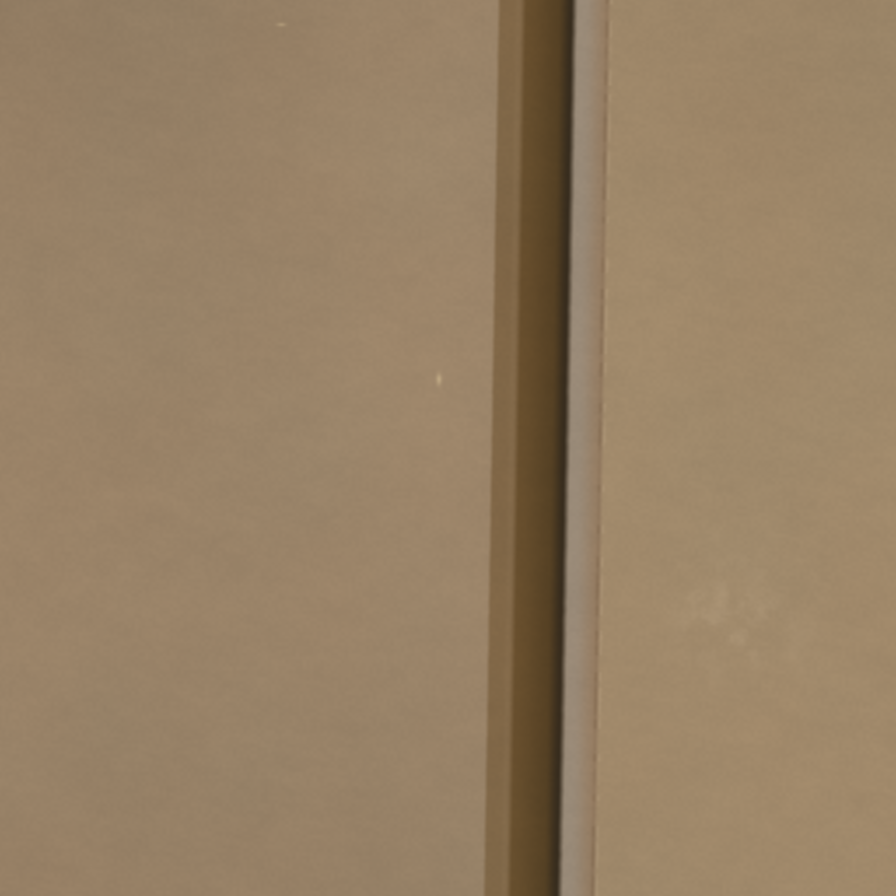
Give the GLSL for this texture, as a Shadertoy shader.

```glsl
// Tunable colours
const vec3 BOARD_LEFT = vec3(0.602, 0.514, 0.408);
const vec3 BOARD_RIGHT = vec3(0.628, 0.537, 0.417);
const vec3 BEVEL = vec3(0.500, 0.402, 0.278);
const vec3 GROOVE_LIT = vec3(0.405, 0.308, 0.178);
const vec3 GROOVE_DEEP = vec3(0.330, 0.250, 0.138);
const vec3 CREASE = vec3(0.215, 0.172, 0.115);
const vec3 LIP_COOL = vec3(0.600, 0.540, 0.468);
const vec3 LIP_WARM = vec3(0.585, 0.490, 0.388);
const vec3 SPECK = vec3(0.770, 0.680, 0.530);

// Seam positions along the top edge, and its sideways drift over the height
const float LEAN = 0.0165;
const float BEVEL_X = 0.5570;
const float GROOVE_X = 0.5845;
const float LIP_X = 0.6415;
const float BOARD_X = 0.6805;
const float EDGE_SOFT = 0.0030;

// Surface variation
const float MOTTLE = 0.030;
const float BLOTCH = 0.028;
const float FIBRE = 0.024;
const float GRAIN = 0.022;

float hash(vec2 p) {
    vec3 q = fract(p.xyx * 0.1031);
    q += dot(q, q.yzx + 33.33);
    return fract((q.x + q.y) * q.z);
}

float noise(vec2 p) {
    vec2 i = floor(p), f = fract(p);
    f = f * f * (3.0 - 2.0 * f);
    return mix(mix(hash(i), hash(i + vec2(1, 0)), f.x),
               mix(hash(i + vec2(0, 1)), hash(i + vec2(1, 1)), f.x), f.y);
}

float fbm(vec2 p) {
    float sum = 0.0, amp = 0.5;
    for (int i = 0; i < 4; i++) {
        sum += amp * noise(p);
        p = p * 2.03 + 17.3;
        amp *= 0.5;
    }
    return sum / 0.9375;
}

float edge(float at, float x, float soft) {
    return smoothstep(at - soft, at + soft, x);
}

float spot(vec2 p, vec2 centre, vec2 radius) {
    vec2 d = (p - centre) / radius;
    return exp(-dot(d, d));
}

float line(float x, float at, float width) {
    float d = (x - at) / width;
    return exp(-d * d);
}

// Flat board with broad, gentle lighting
vec3 boards(vec2 uv, float onRight) {
    vec3 col = mix(BOARD_LEFT, BOARD_RIGHT, onRight);
    col *= 1.0 - 0.055 * spot(uv, vec2(0.05, 1.0), vec2(0.35, 0.22));
    col *= 1.0 - 0.035 * spot(uv, vec2(0.95, 1.0), vec2(0.35, 0.25));
    col *= 1.0 - 0.025 * spot(uv, vec2(0.20, 0.0), vec2(0.50, 0.25));
    col *= 1.0 + 0.025 * spot(uv, vec2(0.47, 0.75), vec2(0.12, 0.45));
    float scuff = smoothstep(0.4, 0.8, fbm(uv * 45.0));
    col += 0.035 * scuff * spot(uv, vec2(0.82, 0.31), vec2(0.08, 0.06));
    return col;
}

void mainImage(out vec4 fragColor, in vec2 fragCoord) {
    vec2 uv = fragCoord / iResolution.xy;
    float x = uv.x + LEAN * (1.0 - uv.y);
    float soft = max(EDGE_SOFT, 0.75 / iResolution.x);
    float wobble = 0.0005 * (noise(vec2(3.0, uv.y * 110.0)) - 0.5);

    float onRight = edge(BOARD_X, x + wobble, soft);
    vec3 col = boards(uv, 0.0);

    // Bevel and shaded groove
    col = mix(col, BEVEL, edge(BEVEL_X, x + wobble, soft));
    col += 0.012 * line(x, GROOVE_X - 0.006, 0.003);
    float depth = smoothstep(GROOVE_X, LIP_X - 0.010, x);
    vec3 groove = mix(GROOVE_LIT, GROOVE_DEEP, depth);
    groove = mix(groove, CREASE, smoothstep(LIP_X - 0.019, LIP_X - 0.003, x));
    col = mix(col, groove, edge(GROOVE_X, x, soft * 1.3));

    // Rounded pale lip
    vec3 lip = mix(LIP_COOL, LIP_WARM, smoothstep(LIP_X + 0.010, BOARD_X - 0.003, x));
    col = mix(col, lip, edge(LIP_X, x + wobble, soft * 1.5));
    col = mix(col, boards(uv, 1.0), onRight);

    // Broken worn line beside the right board
    float wear = smoothstep(0.25, 0.8, noise(vec2(8.0, uv.y * 110.0)));
    col -= 0.045 * (0.4 + 0.6 * wear) * line(x, BOARD_X - 0.003, 0.0024);
    col += 0.028 * wear * line(x, BOARD_X + 0.002, 0.0020);

    // Mottling, blotches, slanted fibres and fine grain
    float mottle = fbm(uv * 7.0) - 0.5;
    float blotch = fbm(uv * vec2(28.0, 38.0) + 9.0) - 0.5;
    float fibre = fbm(vec2(uv.x * 50.0, uv.y * 120.0 + uv.x * 18.0)) - 0.5;
    float grain = noise(uv * 256.0) - 0.5;
    col *= 1.0 + MOTTLE * mottle + BLOTCH * blotch + FIBRE * fibre + GRAIN * grain;
    col += vec3(0.012, -0.002, -0.006) * (fbm(uv * 6.0 + 40.0) - 0.5);

    // Small pale flecks
    col = mix(col, SPECK, 0.80 * spot(uv, vec2(0.4900, 0.5765), vec2(0.0030, 0.0062)));
    col = mix(col, SPECK, 0.50 * spot(uv, vec2(0.3140, 0.9725), vec2(0.0050, 0.0022)));

    fragColor = vec4(clamp(col, 0.0, 1.0), 1.0);
}
```
